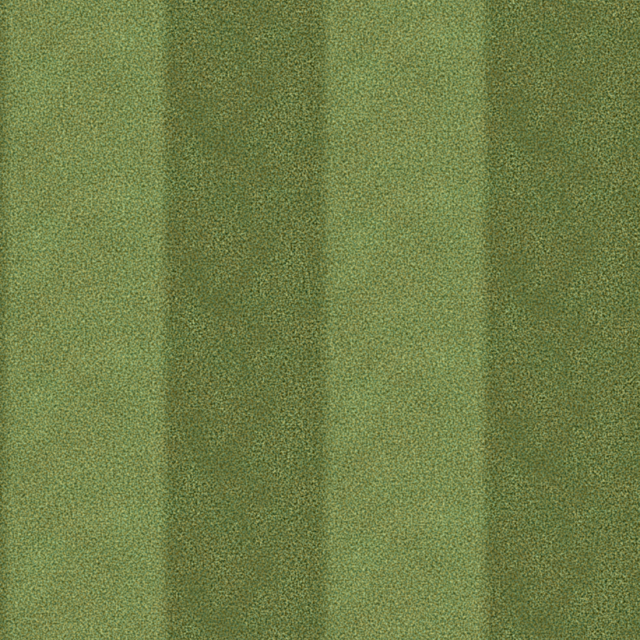
This texture is drawn by a Shadertoy shader. Its source:

```glsl
#define TILES vec2(2.0, 4.0)
#define STRIPE_SHIFT 0.016
#define EDGE_SOFTNESS 0.028
#define EDGE_RAGGED 0.012
#define LIP_STRENGTH 0.018
#define GRAIN_CELLS 256.0
#define GRAIN_STRENGTH 0.182
#define TINT_STRENGTH 0.105
#define PATCH_STRENGTH 0.034
#define CLUSTERING 0.5
#define LIGHT_GRASS vec3(0.478, 0.540, 0.309)
#define DARK_GRASS vec3(0.404, 0.456, 0.248)

// Unit gradient from an integer hash of the cell
vec2 gradientAt(vec2 cell, vec2 period, uint seed) {
    uvec2 q = uvec2(mod(cell, period));
    uint h = q.x * 1597u + q.y * 51749u + seed * 7919u;
    h = (h ^ (h >> 16)) * 73244475u;
    h = (h ^ (h >> 15)) * 73244475u;
    h ^= h >> 16;
    float angle = float(h & 65535u) * 6.2831853 / 65536.0;
    return vec2(cos(angle), sin(angle));
}

// Gradient noise that wraps after a whole number of cells
float wrapNoise(vec2 p, vec2 period, uint seed) {
    vec2 i = floor(p), f = p - i;
    vec2 u = f * f * f * (f * (f * 6.0 - 15.0) + 10.0);
    vec2 e = vec2(1.0, 0.0);
    float a = dot(gradientAt(i, period, seed), f);
    float b = dot(gradientAt(i + e.xy, period, seed), f - e.xy);
    float c = dot(gradientAt(i + e.yx, period, seed), f - e.yx);
    float d = dot(gradientAt(i + e.xx, period, seed), f - e.xx);
    return mix(mix(a, b, u.x), mix(c, d, u.x), u.y);
}

// Diagonal lattice that still wraps, to hide the cell rows
float diagonalNoise(vec2 uv, float cells, uint seed) {
    vec2 diagonal = vec2(uv.x + uv.y, uv.y - uv.x);
    return wrapNoise(diagonal * cells + 0.37, vec2(cells), seed);
}

// Soft blotches, the same in every tile
float patches(vec2 tileUv, uint seed) {
    float sum = 0.0, weight = 1.0;
    vec2 cells = vec2(6.0, 3.0);
    for (uint k = 0u; k < 4u; k++) {
        sum += weight * wrapNoise(tileUv * cells, cells, seed + k);
        cells *= 2.0;
        weight *= 0.8;
    }
    return sum;
}

void mainImage(out vec4 fragColor, in vec2 fragCoord) {
    vec2 uv = fragCoord / iResolution.xy;
    vec2 tileUv = uv * TILES;

    // Mown stripes: signed distance to the edge, positive in the light stripe
    float fromCentre = abs(fract(tileUv.x - STRIPE_SHIFT + 0.25) - 0.5);
    float edge = 0.25 - fromCentre + EDGE_RAGGED * diagonalNoise(uv, 90.0, 1u);
    float light = smoothstep(-EDGE_SOFTNESS, EDGE_SOFTNESS, edge);
    vec3 color = mix(DARK_GRASS, LIGHT_GRASS, light);

    // Stronger contrast beside each edge
    color += LIP_STRENGTH * (2.0 * light - 1.0) * exp(-abs(edge) / 0.05);

    // Broad blotches, some of them brownish
    float blotch = patches(tileUv, 20u);
    color += PATCH_STRENGTH * blotch * vec3(0.9, 1.0, 0.8);
    color += PATCH_STRENGTH * 0.5 * patches(tileUv, 40u) * vec3(1.0, -0.3, -0.2);

    // Fine blades, denser in the pale blotches of the dark stripes
    float grain = wrapNoise(uv * GRAIN_CELLS, vec2(GRAIN_CELLS), 2u)
                + diagonalNoise(uv, GRAIN_CELLS - 27.0, 3u)
                + 0.5 * diagonalNoise(uv, 133.0, 4u);
    float density = 1.0 + CLUSTERING * (1.0 - light) * clamp(blotch, -0.6, 0.8);
    color += GRAIN_STRENGTH * density * grain * vec3(1.0, 1.0, 0.85);

    // Warm and cool flecks
    float tint = diagonalNoise(uv, 197.0, 5u);
    color += TINT_STRENGTH * tint * vec3(1.0, 0.0, -0.9);

    fragColor = vec4(clamp(color, 0.0, 1.0), 1.0);
}
```
